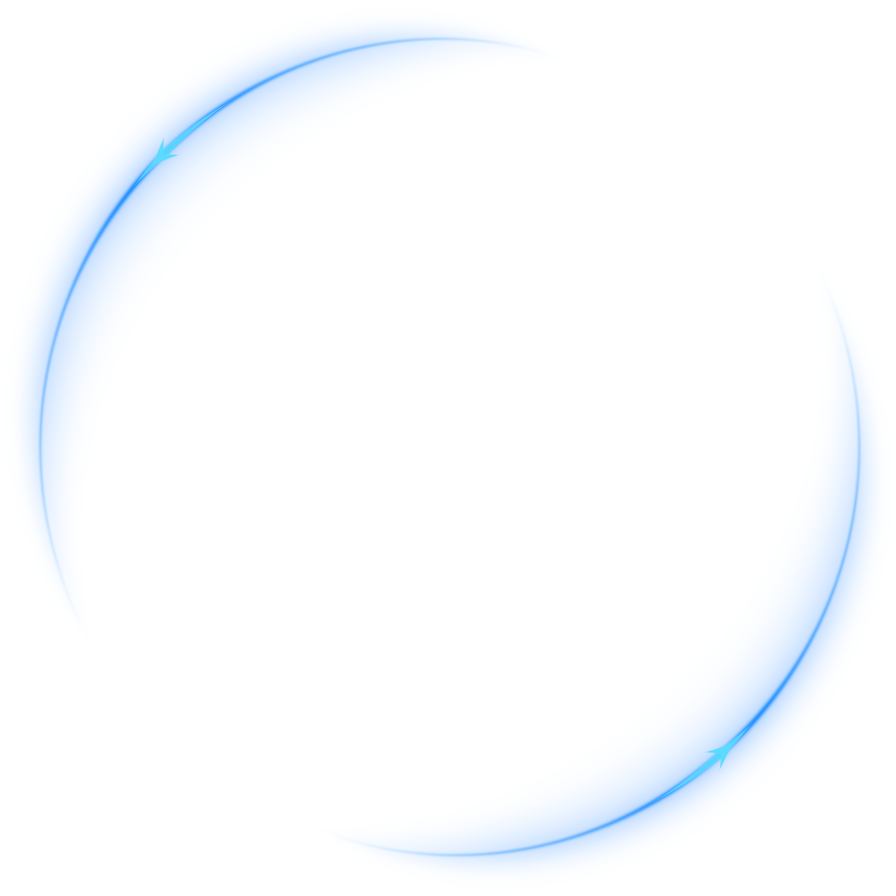
A WebGL 1 fragment shader for this background:

```glsl
precision highp float;

uniform vec2 u_resolution;

#define CENTER vec2(0.502, 0.5013)
#define RADIUS 0.457
#define HEAD_ANGLE 2.346
#define ARC_STEP 3.091
#define LEAD_SPAN 1.35
#define TAIL_SPAN 1.1
#define GLOW_OUTER 0.052
#define GLOW_INNER 0.088
#define GLOW_TINT vec3(1.0, 0.56, 0.0)
#define LINE_BLUE vec3(0.03, 0.52, 1.0)
#define STREAK_CYAN vec3(0.36, 0.86, 1.0)

const float PI = 3.14159265;

// Soft inside mask for a signed distance
float fill(float dist, float pixel) {
  return 1.0 - smoothstep(-0.75 * pixel, 0.75 * pixel, dist);
}

// Thin spindle along x, pointed at both ends
float spindle(vec2 p, float back, float front, float halfWidth) {
  float s = p.x < 0.0 ? p.x / back : p.x / front;
  return abs(p.y) - halfWidth * (1.0 - min(abs(s), 1.5));
}

// Notched arrowhead pointing along +x
float arrowHead(vec2 p) {
  float side = abs(p.y);
  float flank = (side - 0.42 * (0.017 - p.x)) * 0.92;
  float notch = (-p.x - side) * 0.71;
  return max(flank, notch);
}

vec3 drawArc(vec3 color, vec2 p, float headAngle, float pixel) {
  // Position along the arc, measured from the arrow
  float turn = mod(atan(p.y, p.x) - headAngle + PI, 2.0 * PI) - PI;
  float span = turn < 0.0 ? TAIL_SPAN : LEAD_SPAN;
  float s = min(abs(turn) / span, 1.0);
  float tailBend = turn < 0.0 ? 0.007 * s * s * s * s : 0.0;
  float across = length(p) - RADIUS + tailBend;
  float nearHead = exp(-turn * turn / 0.13);

  // Crescent glow, wider on the inner side
  float taper = max(1.0 - s * s, 0.03);
  float x = across / (taper * (across > 0.0 ? GLOW_OUTER : GLOW_INNER));
  float strength = 1.0 - smoothstep(0.4, 1.0, s);
  float wide = 0.125 * exp(-3.6 * x * x);
  float halo = (0.08 + 0.13 * nearHead) * exp(-abs(across) / 0.011);
  color -= GLOW_TINT * strength * (wide + halo);

  // Bright blue line
  float lineWidth = mix(0.0019, 0.0032, nearHead);
  float line = exp(-across * across / (lineWidth * lineWidth));
  float lineFade = 1.0 - smoothstep(0.48, 0.98, s);
  color = mix(color, LINE_BLUE, line * lineFade * (0.3 + 0.6 * nearHead));

  // Cyan streak and arrowhead
  vec2 local = vec2(turn * RADIUS, across);
  float streak = fill(spindle(local, 0.09, 0.045, 0.004), pixel);
  color = mix(color, STREAK_CYAN, 0.9 * streak);
  return mix(color, STREAK_CYAN, fill(arrowHead(local), pixel));
}

void main() {
  float size = min(u_resolution.x, u_resolution.y);
  vec2 uv = (gl_FragCoord.xy - 0.5 * u_resolution) / size + 0.5;
  vec3 color = vec3(1.0);
  for (int i = 0; i < 2; i++) {
    float headAngle = HEAD_ANGLE + float(i) * ARC_STEP;
    color = drawArc(color, uv - CENTER, headAngle, 1.0 / size);
  }
  gl_FragColor = vec4(clamp(color, 0.0, 1.0), 1.0);
}
```
